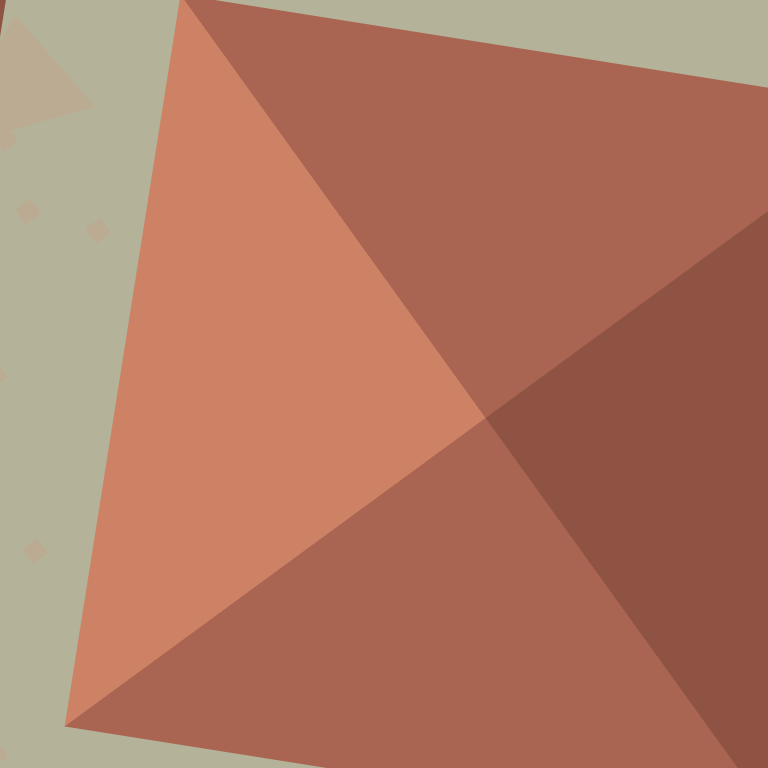
Give the GLSL for this background, as a Shadertoy shader.

```glsl
// A turned grid of square pyramids seen from above, lit from the left, on a
// sage ground. Repeated cells give the pyramids, their diagonals the facets;
// a faint wedge and hashed flecks stain the upright lanes between them.

const float TILT      = 0.15708;              // grid turn, in radians (9 degrees)
const vec2  APEX      = vec2(0.6322, 0.4557); // tip of the main pyramid
const vec2  HALF_SIZE = vec2(0.4785, 0.4824); // pyramid half width and height
const float PITCH     = 1.1805;               // distance between pyramid tips

const vec3 GROUND = vec3(0.706, 0.698, 0.600);
const vec3 STAIN  = vec3(0.733, 0.671, 0.573);
const vec3 LIT    = vec3(0.804, 0.506, 0.398);
const vec3 MIDDLE = vec3(0.665, 0.397, 0.321);
const vec3 SHADE  = vec3(0.561, 0.327, 0.267);

const vec2 WEDGE_TOP   = vec2(0.020, 0.980);
const vec2 WEDGE_RIGHT = vec2(0.124, 0.861);
const vec2 WEDGE_LEFT  = vec2(-0.078, 0.805);

const float FLECK_CELL   = 0.10;
const float FLECK_RADIUS = 0.017;
const float FLECK_CHANCE = 0.30;

// Smooth coverage of the region where the signed distance is negative.
float cover(float dist) {
    return clamp(0.5 - dist * iResolution.y, 0.0, 1.0);
}

vec3 hash3(vec2 cell) {
    vec3 h = fract(cell.xyx * vec3(0.1031, 0.1030, 0.0973));
    h += dot(h, h.yxz + 33.33);
    return fract((h.xxy + h.yzz) * h.zyx);
}

// Signed distance to the line a-b, positive on its left side.
float lineSide(vec2 p, vec2 a, vec2 b) {
    vec2 along = normalize(b - a);
    return dot(p - a, vec2(-along.y, along.x));
}

float wedgeDistance(vec2 p) {
    return max(lineSide(p, WEDGE_TOP, WEDGE_RIGHT),
           max(lineSide(p, WEDGE_RIGHT, WEDGE_LEFT),
               lineSide(p, WEDGE_LEFT, WEDGE_TOP)));
}

// One small diamond per chosen cell, kept inside the cell.
float fleckDistance(vec2 p) {
    vec2 cell = floor(p / FLECK_CELL);
    vec3 rnd = hash3(cell + 50.0);
    vec2 offset = p / FLECK_CELL - cell - mix(vec2(0.25), vec2(0.75), rnd.xy);
    float dist = (abs(offset.x) + abs(offset.y)) * FLECK_CELL - FLECK_RADIUS;
    return rnd.z < FLECK_CHANCE ? dist * 0.7071 : 1.0;
}

vec3 facetColor(vec2 local) {
    vec2 q = local / HALF_SIZE;
    float toDistance = HALF_SIZE.x * 0.7071;
    float left  = cover((abs(q.y) + q.x) * toDistance);
    float right = cover((abs(q.y) - q.x) * toDistance);
    return mix(mix(MIDDLE, LIT, left), SHADE, right);
}

void mainImage(out vec4 fragColor, in vec2 fragCoord) {
    vec2 p = fragCoord / iResolution.y;

    // Turned grid coordinates, folded into one cell around each tip.
    vec2 fromApex = p - APEX;
    float c = cos(TILT), s = sin(TILT);
    vec2 grid = vec2(c * fromApex.x - s * fromApex.y,
                     s * fromApex.x + c * fromApex.y);
    vec2 local = grid - PITCH * floor(grid / PITCH + 0.5);

    // Ground with its stains; flecks stay in the upright lanes.
    float lane = step(HALF_SIZE.x, abs(local.x));
    float stain = max(cover(wedgeDistance(p)), lane * cover(fleckDistance(grid)));
    vec3 color = mix(GROUND, STAIN, stain);

    // Pyramids.
    vec2 outside = abs(local) - HALF_SIZE;
    color = mix(color, facetColor(local), cover(max(outside.x, outside.y)));

    fragColor = vec4(color, 1.0);
}
```
